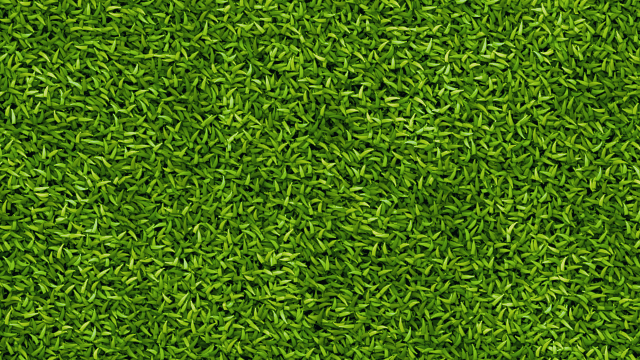
Write a Shadertoy shader that draws this texture.

```glsl
// Dense turf seen from above: short overlapping blades, bright on top, sinking into shadow.

// Sizes are fractions of the canvas height
const int LAYERS = 6;
const float CELL = 0.025;
const float HALF_LENGTH_MIN = 0.014;
const float HALF_LENGTH_MAX = 0.022;
const float HALF_WIDTH = 0.0052;
const float BEND = 0.005;
const float SOFTNESS = 0.0024;
const float SHADOW_REACH = 0.0055;
const float SHADOW_STRENGTH = 0.36;
const vec2 SHADOW_OFFSET = vec2(0.0012, -0.0022);
const float LEAN = 1.15;         // favoured blade direction, radians
const float LEAN_SPREAD = 2.3;
const float DEEP_TONE = 0.16;
const float TOP_TONE = 0.78;
const float PATCH_SIZE = 0.13;
const float PATCH_TONE = 0.10;

const vec3 SOIL = vec3(0.01, 0.04, 0.03);
const vec3 SHADE = vec3(0.10, 0.23, 0.04);
const vec3 MOSS = vec3(0.22, 0.40, 0.05);
const vec3 LEAF = vec3(0.36, 0.57, 0.06);
const vec3 LIME = vec3(0.56, 0.76, 0.10);
const vec3 GLOSS = vec3(0.73, 0.85, 0.48);

float hash(vec2 p) {
    return fract(sin(dot(p, vec2(127.1, 311.7))) * 43758.5453);
}

vec2 hash2(vec2 p) {
    return vec2(hash(p), hash(p + vec2(37.3, 17.9)));
}

float valueNoise(vec2 p) {
    vec2 i = floor(p);
    vec2 f = fract(p);
    f = f * f * (3.0 - 2.0 * f);
    float low = mix(hash(i), hash(i + vec2(1.0, 0.0)), f.x);
    float high = mix(hash(i + vec2(0.0, 1.0)), hash(i + 1.0), f.x);
    return mix(low, high, f.y);
}

// Returns signed distance, position along (-1 to 1) and position across the blade
vec3 bladeShape(vec2 d, vec2 dir, float halfLength, float bend) {
    vec2 q = vec2(dot(d, dir), dot(d, vec2(-dir.y, dir.x)));
    float along = q.x / halfLength;
    q.y += bend * (along * along - 0.3);
    float width = HALF_WIDTH * mix(1.0, 0.35, smoothstep(-0.3, 1.0, along));
    float dist = max(abs(q.y) - width, abs(q.x) - halfLength);
    return vec3(dist, clamp(along, -1.0, 1.0), clamp(q.y / width, -1.0, 1.0));
}

vec3 grassRamp(float tone) {
    vec3 color = mix(SOIL, SHADE, smoothstep(0.06, 0.25, tone));
    color = mix(color, MOSS, smoothstep(0.25, 0.43, tone));
    color = mix(color, LEAF, smoothstep(0.43, 0.64, tone));
    color = mix(color, LIME, smoothstep(0.64, 0.83, tone));
    return mix(color, GLOSS, smoothstep(0.86, 1.0, tone));
}

void mainImage(out vec4 fragColor, in vec2 fragCoord) {
    vec2 p = fragCoord / iResolution.y;
    float soft = max(SOFTNESS, 0.7 / iResolution.y);
    float tone = 0.05;
    float warmth = 0.0;

    // Paint from the deepest layer to the top one
    for (int layer = 0; layer < LAYERS; layer++) {
        float height = float(layer) / float(LAYERS - 1);
        vec2 seed = float(layer + 1) * vec2(91.7, 53.1);
        vec2 shift = hash2(seed);
        vec2 home = floor(p / CELL + shift);

        for (int j = -1; j <= 1; j++) {
            for (int i = -1; i <= 1; i++) {
                vec2 cell = home + vec2(i, j);
                vec2 id = cell + seed;
                vec2 jitter = 0.5 + 0.9 * (hash2(id) - 0.5);
                vec2 d = p - (cell + jitter - shift) * CELL;

                vec2 form = hash2(id + 5.7);
                vec2 tint = hash2(id + 11.3);
                float angle = LEAN + LEAN_SPREAD * (form.x * 2.0 - 1.0);
                vec2 dir = vec2(cos(angle), sin(angle));
                float halfLength = mix(HALF_LENGTH_MIN, HALF_LENGTH_MAX, form.y);
                float bend = BEND * (tint.y * 2.0 - 1.0);

                // Soft shadow on whatever lies below
                float gap = bladeShape(d - SHADOW_OFFSET, dir, halfLength, bend).x;
                tone *= 1.0 - SHADOW_STRENGTH * (1.0 - smoothstep(-0.001, SHADOW_REACH, gap));

                // Blade lit towards its tip and on the upper left side
                vec3 blade = bladeShape(d, dir, halfLength, bend);
                float side = dot(vec2(-dir.y, dir.x), vec2(-0.5, 0.85));
                float bladeTone = mix(DEEP_TONE, TOP_TONE, height)
                    + 0.42 * (tint.x - 0.5) + 0.13 * blade.y + 0.10 * blade.z * side;
                float cover = 1.0 - smoothstep(-soft, soft, blade.x);
                tone = mix(tone, bladeTone, cover);
                warmth = mix(warmth, tint.y - 0.5, cover);
            }
        }
    }

    // Broad uneven patches and a slight hue change per blade
    tone *= 1.0 + PATCH_TONE * (2.0 * valueNoise(p / PATCH_SIZE) - 1.0);
    vec3 color = grassRamp(tone) * (1.0 + warmth * vec3(0.22, 0.02, -0.20));
    fragColor = vec4(clamp(color, 0.0, 1.0), 1.0);
}
```
